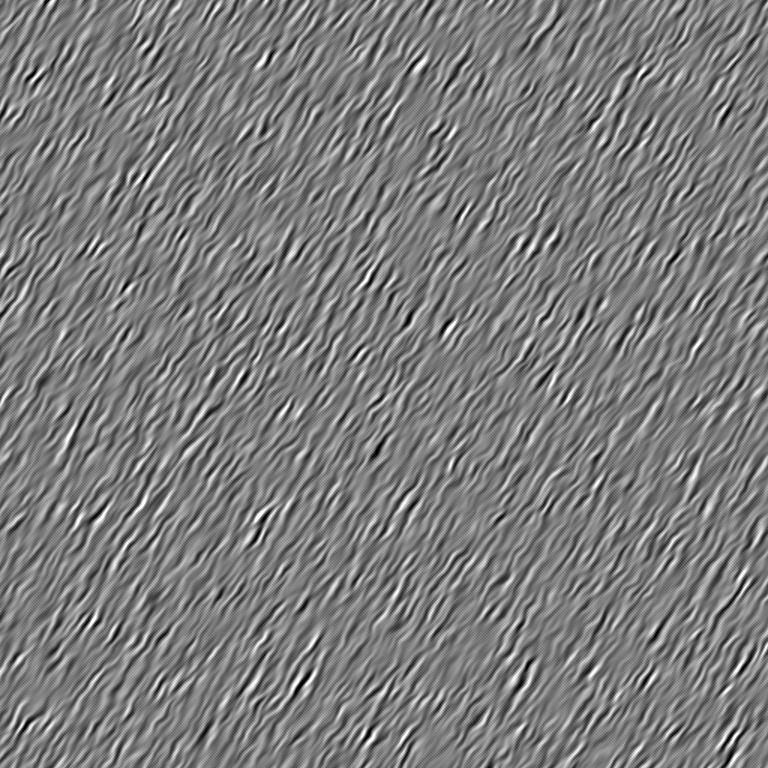
Reproduce this texture map procedurally as a WebGL 1 fragment shader.

```glsl
precision highp float;
uniform vec2 u_resolution;

#define SLANT 1.0                      // streak direction in radians
#define COARSE_CELLS vec2(16.0, 112.0) // noise cells along, across the streaks
#define FINE_CELLS vec2(30.0, 182.0)
#define FINE_SHARE 0.85
#define CREST_REACH 0.0058             // half the spacing of neighbouring crests
#define WAVER 0.0044                   // sideways wander of the streaks
#define WAVER_CELLS 38.0
#define PATCH_CELLS 21.0               // size of calm and rough areas
#define PATCH_DEPTH 1.2
#define MID_GREY 0.484
#define CONTRAST 0.51
#define HATCH_DEPTH 0.065

const float PI = 3.14159265;
const float HATCH_CELLS = 512.0;

// Pseudo-random gradient, each component in -1..1
vec2 hashGradient(vec2 cell) {
  vec3 h = fract(cell.xyx * vec3(0.1031, 0.1030, 0.0973));
  h += dot(h, h.yzx + 33.33);
  return 2.0 * fract((h.xx + h.yz) * h.zy) - 1.0;
}

float cornerValue(vec2 cell, vec2 local, vec2 corner) {
  return dot(hashGradient(cell + corner), local - corner);
}

float gradientNoise(vec2 p) {
  vec2 cell = floor(p);
  vec2 f = p - cell;
  vec2 w = f * f * f * (f * (f * 6.0 - 15.0) + 10.0);
  float low = mix(cornerValue(cell, f, vec2(0.0, 0.0)),
                  cornerValue(cell, f, vec2(1.0, 0.0)), w.x);
  float high = mix(cornerValue(cell, f, vec2(0.0, 1.0)),
                   cornerValue(cell, f, vec2(1.0, 1.0)), w.x);
  return mix(low, high, w.y);
}

// Coordinates along and across a direction
vec2 alongAcross(vec2 p, float angle) {
  float c = cos(angle);
  float s = sin(angle);
  return vec2(c * p.x + s * p.y, c * p.y - s * p.x);
}

// Two layers of stretched noise, turned against each other
float height(vec2 p, float shift) {
  vec2 coarse = alongAcross(p, SLANT + 0.07) + vec2(0.0, shift);
  vec2 fine = alongAcross(p, SLANT - 0.09) + vec2(0.0, shift);
  return gradientNoise(coarse * COARSE_CELLS)
       + FINE_SHARE * gradientNoise(fine * FINE_CELLS + 51.7);
}

// Crests and grooves: height against its two sides, with weakened swells
float streaks(vec2 p) {
  float waver = WAVER * (gradientNoise(p * WAVER_CELLS + 7.3)
                       + 0.4 * gradientNoise(p * WAVER_CELLS * 2.1 + 31.9));
  float sides = height(p, waver - CREST_REACH) + height(p, waver + CREST_REACH);
  return height(p, waver) - 0.36 * sides;
}

// Fine crossed hatching, faded out where the canvas cannot resolve it
float hatch(vec2 p) {
  vec2 wave = sin(PI * HATCH_CELLS * p);
  float resolved = min(u_resolution.x, u_resolution.y) / HATCH_CELLS;
  return wave.x * wave.y * smoothstep(0.7, 1.0, resolved);
}

void main() {
  vec2 p = gl_FragCoord.xy / u_resolution;

  // Relief, calmer in some patches and with slightly brighter crests
  float roughness = max(0.3, 1.0 + PATCH_DEPTH * gradientNoise(p * PATCH_CELLS + 19.4));
  float relief = streaks(p) * roughness;
  relief += 0.1 * relief * relief;

  // Hatching comes and goes over the surface
  float hatchAmount = clamp(0.6 + 1.8 * gradientNoise(p * PATCH_CELLS * 1.7 + 83.1), 0.0, 1.0);
  float grey = MID_GREY + CONTRAST * relief + HATCH_DEPTH * hatchAmount * hatch(p);

  gl_FragColor = vec4(vec3(clamp(grey, 0.0, 1.0)), 1.0);
}
```
